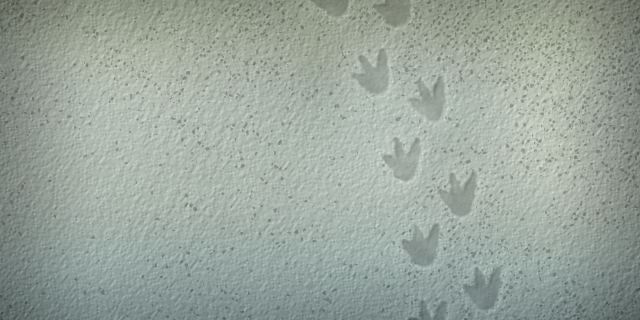
A WebGL 2 fragment shader for this texture:

```glsl
#version 300 es
precision highp float;
uniform vec2 u_resolution;
out vec4 outColor;

float hash(vec2 p) {
  return fract(sin(dot(p, vec2(127.1, 311.7))) * 43758.5453);
}

float noise(vec2 p) {
  vec2 i = floor(p), f = fract(p);
  f = f * f * (3.0 - 2.0 * f);
  return mix(mix(hash(i), hash(i + vec2(1, 0)), f.x),
             mix(hash(i + vec2(0, 1)), hash(i + vec2(1, 1)), f.x), f.y);
}

float fbm(vec2 p) {
  float sum = 0.0, amp = 0.5;
  for (int i = 0; i < 4; i++) {
    sum += amp * noise(p);
    p = mat2(1.6, 1.2, -1.2, 1.6) * p + 7.3;
    amp *= 0.5;
  }
  return sum;
}

vec2 rotate(vec2 p, float angle) {
  float c = cos(angle), s = sin(angle);
  return vec2(c * p.x + s * p.y, c * p.y - s * p.x);
}

float smoothMin(float a, float b, float k) {
  float h = max(k - abs(a - b), 0.0) / k;
  return min(a, b) - h * h * k * 0.25;
}

// Capsule that narrows from base to tip
float toe(vec2 p, vec2 base, vec2 tip, float baseRadius, float tipRadius) {
  vec2 axis = tip - base;
  float t = clamp(dot(p - base, axis) / dot(axis, axis), 0.0, 1.0);
  return length(p - base - axis * t) - mix(baseRadius, tipRadius, t * t);
}

// Three toes joined to a rounded heel
float footprint(vec2 p) {
  vec2 palm = vec2(0.006, -0.032);
  float d = length((p - palm) * vec2(0.95, 0.95)) - 0.035;
  d = smoothMin(d, toe(p, vec2(-0.016, -0.022), vec2(-0.056, 0.010), 0.022, 0.009), 0.012);
  d = smoothMin(d, toe(p, vec2(0.000, -0.012), vec2(-0.020, 0.062), 0.021, 0.009), 0.010);
  return smoothMin(d, toe(p, vec2(0.024, -0.020), vec2(0.046, 0.060), 0.023, 0.011), 0.010);
}

// Two curved rows of prints descending the wall
float trail(vec2 p) {
  float d = 1.0;
  for (int i = 0; i < 5; i++) {
    float k = float(i);
    float tilt = 0.28 * clamp(2.0 - k, 0.0, 1.0);
    vec2 left = vec2(1.036 + 0.148 * k - 0.018 * k * k,
                     1.010 - 0.255 * k + 0.013 * sin(1.5708 * k));
    vec2 right = vec2(1.232 + 0.117 * k - 0.008 * k * k, 0.982 - 0.2956 * k);
    d = min(d, footprint(rotate(p - left, tilt)));
    d = min(d, footprint(rotate(p - right, tilt * 0.6)));
  }
  return d;
}

// Rough plaster with trowel streaks
float plaster(vec2 p, float streakAmount) {
  vec2 bent = p + 0.02 * vec2(noise(p * 9.0), noise(p * 9.0 + 31.0));
  float streaks = noise(rotate(bent, -0.40) * vec2(80.0, 16.0));
  float lumps = noise(rotate(bent, -0.65) * vec2(92.0, 62.0));
  float grains = noise(rotate(p, 0.9) * 150.0 + 5.0);
  return 0.60 * lumps + 0.75 * grains + streakAmount * streaks;
}

// Small round holes, one possible per jittered cell
float pits(vec2 p, float density) {
  vec2 q = rotate(p, -0.6) * vec2(66.0, 56.0);
  q += 0.5 * vec2(noise(q * 1.7), noise(q * 1.7 + 40.0));
  vec2 cell = floor(q);
  vec2 center = 0.3 + 0.4 * vec2(hash(cell + 3.0), hash(cell + 9.0));
  float radius = 0.12 + 0.20 * hash(cell + 21.0);
  float present = step(hash(cell), density);
  return present * (1.0 - smoothstep(radius - 0.10, radius + 0.12, length(fract(q) - center)));
}

float relief(vec2 p, float inside, float streakAmount) {
  return plaster(p, streakAmount) * mix(1.0, 0.4, inside);
}

// Soft light patch
float glow(vec2 p, vec2 center, vec2 size) {
  vec2 q = (p - center) / size;
  return exp(-dot(q, q));
}

vec3 wallColor(vec2 p, float width) {
  vec3 teal = vec3(0.555, 0.63, 0.62), silver = vec3(0.65, 0.695, 0.665);
  vec3 olive = vec3(0.63, 0.665, 0.595), cream = vec3(0.10, 0.09, 0.065);
  vec3 color = mix(teal, silver, smoothstep(0.0, 0.45, p.y));
  color = mix(color, olive, smoothstep(0.62, 1.0, p.y));
  color += cream * glow(p, vec2(1.76, 0.60), vec2(0.24, 0.36));
  color += cream * 0.5 * glow(p, vec2(0.48, 0.66), vec2(0.42, 0.28));
  color += 0.045 * glow(p, vec2(1.13, 0.52), vec2(0.20, 0.28));
  color -= vec3(0.04, 0.04, 0.05) * glow(p, vec2(0.99, 0.78), vec2(0.08, 0.14));
  // Darkened borders
  float side = smoothstep(-0.10, 0.34, min(p.x, width - p.x));
  float ends = smoothstep(-0.16, 0.20, min(p.y, 1.0 - p.y));
  return color * mix(0.70, 1.0, side) * mix(0.75, 1.0, ends);
}

void main() {
  vec2 p = gl_FragCoord.xy / u_resolution.y;
  float width = u_resolution.x / u_resolution.y;
  vec2 toLight = vec2(-0.0035, 0.0030);

  float edge = trail(p) + 0.007 * (noise(p * 60.0) - 0.5);
  float inside = 1.0 - smoothstep(-0.008, 0.005, edge);
  float insideToLight = 1.0 - smoothstep(-0.010, 0.008, trail(p + toLight * 1.6));

  // Surface lighting
  float streakAmount = 0.1 + 0.5 * smoothstep(0.35, 0.65, fbm(p * 3.0)) * smoothstep(1.3, 0.6, p.x);
  float slope = relief(p, inside, streakAmount) - relief(p + toLight, inside, streakAmount);
  float density = 0.10 + 0.22 * smoothstep(0.4, 1.0, p.y) + 0.20 * smoothstep(1.0, 1.6, p.x);
  density *= 0.3 + 1.4 * smoothstep(0.3, 0.65, fbm(p * 6.0 + 11.0));

  vec3 color = wallColor(p, width);
  color *= 1.0 + 0.07 * (fbm(p * 5.0) - 0.47);
  color += 0.15 * slope;
  color *= 1.0 - 0.22 * pits(p, density) * (1.0 - inside);

  // Pressed prints: pale rim and mottled, shaded floor
  color += 0.04 * exp(-max(edge, 0.0) * 28.0) * (1.0 - inside);
  float floorTone = 0.11 + 0.22 * (fbm(p * 26.0) - 0.47);
  color *= 1.0 - inside * floorTone;
  color += 0.11 * clamp(insideToLight - inside, -1.0, 0.35);

  outColor = vec4(clamp(color, 0.0, 1.0), 1.0);
}
```
